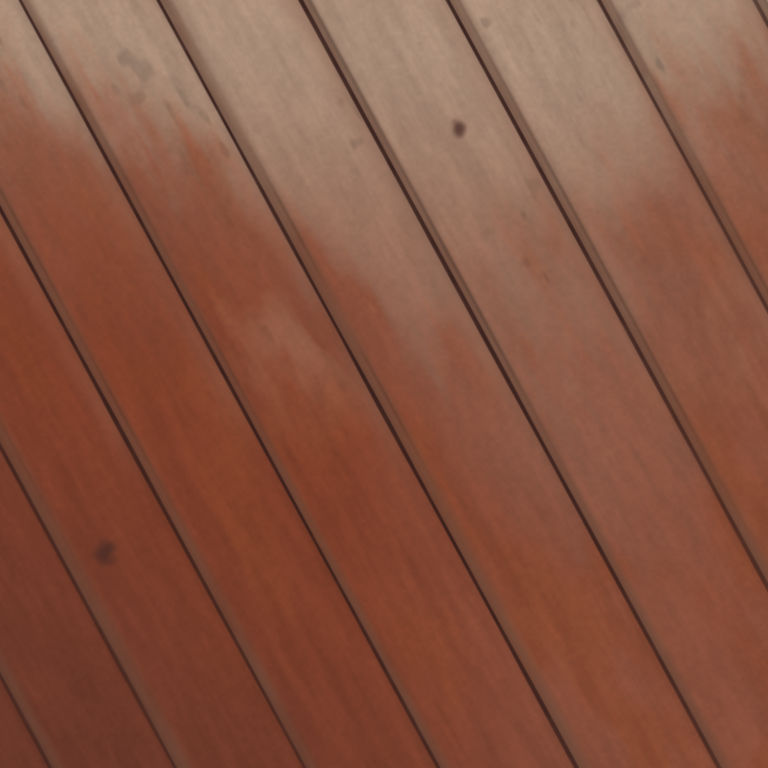
Reproduce this texture procedurally as a WebGL 1 fragment shader.

```glsl
precision highp float;
// Diagonal varnished wood planks with fine grooved seams, a worn pale sheen and two knots.

uniform vec2 u_resolution;

// Layout: seam k meets the top edge at FIRST_SEAM + PITCH*k + PITCH_GROWTH*k*k
const float LEAN = 0.545;
const float FIRST_SEAM = 0.026;
const float PITCH = 0.177;
const float PITCH_GROWTH = 0.00286;
const float SEAM_HALF_WIDTH = 0.0016;
const float SEAM_SOFTNESS = 0.0016;
const float BEVEL_MIN = 0.016;
const float BEVEL_MAX = 0.030;

// Sheen depth below the top edge, greatest around one plank
const float SHEEN_BASE = 0.11;
const float SHEEN_EXTRA = 0.34;
const float SHEEN_PLANK = 1.7;
const float VEIL_STRENGTH = 0.35;

const vec2 KNOT_LOW = vec2(0.138, 0.281);
const vec2 KNOT_HIGH = vec2(0.597, 0.833);

const vec3 RED_WOOD = vec3(0.495, 0.245, 0.165);
const vec3 BROWN_WOOD = vec3(0.525, 0.305, 0.23);
const vec3 DARK_WOOD = vec3(0.42, 0.22, 0.165);
const vec3 ORANGE_WOOD = vec3(0.53, 0.27, 0.165);
const vec3 SHEEN_PALE = vec3(0.675, 0.575, 0.495);
const vec3 SHEEN_DIM = vec3(0.585, 0.43, 0.355);
const vec3 BEVEL_COLOR = vec3(0.43, 0.30, 0.24);
const vec3 SEAM_COLOR = vec3(0.22, 0.12, 0.11);
const vec3 KNOT_COLOR = vec3(0.28, 0.17, 0.15);

float hash(vec2 p) {
  return fract(sin(dot(p, vec2(127.1, 311.7))) * 43758.5453);
}

float noise(vec2 p) {
  vec2 i = floor(p), f = fract(p);
  f = f * f * (3.0 - 2.0 * f);
  return mix(mix(hash(i), hash(i + vec2(1.0, 0.0)), f.x),
             mix(hash(i + vec2(0.0, 1.0)), hash(i + 1.0), f.x), f.y);
}

float fbm(vec2 p) {
  float sum = 0.0, amp = 0.5;
  for (int i = 0; i < 4; i++) {
    sum += amp * noise(p);
    p = p * 2.03 + 17.3;
    amp *= 0.5;
  }
  return sum / 0.9375;
}

float knot(vec2 p, vec2 center, float radius) {
  float d = length((p - center) * vec2(1.0, 0.85));
  d += (noise(p * 90.0) - 0.5) * radius * 0.6;
  return 1.0 - smoothstep(radius * 0.1, radius * 1.5, d);
}

void main() {
  vec2 p = gl_FragCoord.xy / u_resolution.y;
  float px = 1.0 / u_resolution.y;
  float depth = 1.0 - p.y;

  // Plank coordinates: across the seams, and along them
  float slant = inversesqrt(1.0 + LEAN * LEAN);
  float along = (p.x * LEAN + depth) * slant;
  float across = p.x - LEAN * depth;
  float pitch = sqrt(max(PITCH * PITCH + 4.0 * PITCH_GROWTH * (across - FIRST_SEAM), 0.001));
  float index = (pitch - PITCH) / (2.0 * PITCH_GROWTH);
  float plank = floor(index);
  float inPlank = index - plank;
  float seam = floor(index + 0.5);
  float seamDist = (index - seam) * pitch * slant;

  // Grain and blotches, stretched along the planks
  vec2 grainPos = vec2(across, along) + plank * vec2(3.7, 5.3);
  float blotch = fbm(grainPos * vec2(13.0, 6.0));
  float streak = fbm(grainPos * vec2(75.0, 11.0));
  float speckle = noise(p * 230.0) + noise(p * 117.0 + 31.0) - 1.0;

  // Bare wood, darkest in the lower left
  vec3 color = mix(RED_WOOD, BROWN_WOOD, smoothstep(0.4, 0.8, p.x));
  color = mix(color, ORANGE_WOOD, 0.5 * smoothstep(0.45, 0.75, blotch));
  color = mix(color, DARK_WOOD, 1.0 - smoothstep(0.05, 0.6, p.x * 0.65 + p.y));

  // Broad faint haze, then sheen with a ragged lower end on each plank
  float crown = (plank + 1.5 * (inPlank - 0.5) - SHEEN_PLANK) / 1.7;
  float reach = SHEEN_BASE + SHEEN_EXTRA * exp(-crown * crown)
              + 0.05 * (hash(vec2(plank, 4.0)) - 0.5);
  float ragged = 0.28 * (blotch - 0.5) + 0.14 * (streak - 0.5);
  float sheen = 1.0 - smoothstep(-0.17, 0.17, depth - reach + ragged);
  float veil = VEIL_STRENGTH * (1.0 - smoothstep(0.0, 0.4, depth - reach + ragged));
  float patchBand = (depth - 0.43) / 0.1;
  float patches = exp(-patchBand * patchBand) * smoothstep(0.42, 0.72, blotch)
                * smoothstep(0.2, 0.4, p.x);
  sheen = max(max(sheen, veil), 0.6 * patches);
  vec3 sheenColor = mix(SHEEN_PALE, SHEEN_DIM, smoothstep(0.05, 0.38, depth));
  color = mix(color, sheenColor, 0.92 * sheen);
  color *= 1.0 + 0.16 * (streak - 0.5) + 0.035 * speckle;

  // Faint scuffs and soft knots
  float scuff = smoothstep(0.72, 0.95, noise(grainPos * vec2(70.0, 35.0)));
  color *= 1.0 - 0.13 * scuff * sheen * smoothstep(0.45, 0.65, blotch);
  color = mix(color, KNOT_COLOR, 0.75 * max(knot(p, KNOT_LOW, 0.014), knot(p, KNOT_HIGH, 0.009)));

  // Worn highlight before each seam, soft grayish bevel after it
  float wear = noise(vec2(along * 7.0, seam * 5.1));
  float chips = noise(vec2(along * 60.0, seam * 3.3));
  float after = smoothstep(-px, px, seamDist);
  float lip = smoothstep(-0.035, -0.004, seamDist) * (1.0 - after);
  color = mix(color, SHEEN_DIM, 0.6 * lip * wear * smoothstep(0.3, 0.6, p.y));
  float bevelWidth = mix(BEVEL_MIN, BEVEL_MAX, hash(vec2(seam, 9.0)));
  float bevel = after * (1.0 - smoothstep(bevelWidth * 0.3, bevelWidth * 1.1, seamDist));
  color = mix(color, BEVEL_COLOR, bevel * (0.35 + 0.5 * streak));
  float rim = 1.0 - smoothstep(0.0, 0.003 + px, abs(seamDist - bevelWidth * 0.6));
  color *= 1.0 - 0.24 * rim * wear * smoothstep(0.2, 0.7, p.y);

  // Thin uneven seam line, fainter toward the lower left and the far right
  float halfWidth = SEAM_HALF_WIDTH * (0.6 + 0.8 * wear);
  float soft = SEAM_SOFTNESS + 0.5 * px;
  float line = 1.0 - smoothstep(halfWidth - 0.5 * px, halfWidth + soft, abs(seamDist));
  float lineStrength = mix(0.45, 0.88, smoothstep(0.15, 0.65, p.x * 0.6 + p.y))
                     * (1.0 - 0.35 * smoothstep(0.7, 0.95, p.x)) * (0.8 + 0.2 * chips);
  color = mix(color, SEAM_COLOR, line * lineStrength);
  color *= 1.0 - 0.15 * exp(-abs(seamDist) / 0.005);

  gl_FragColor = vec4(color, 1.0);
}
```
